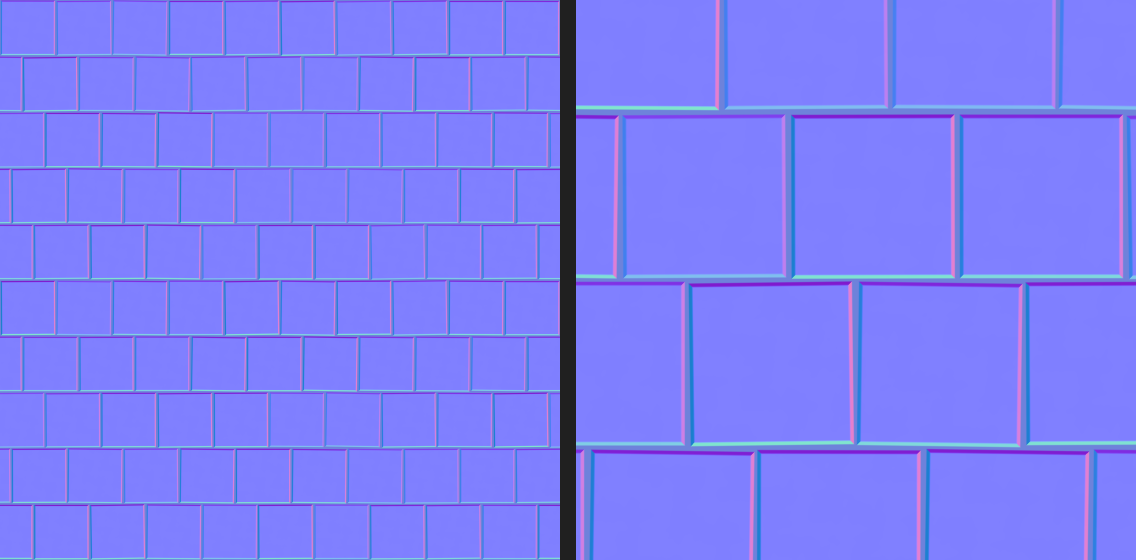
Left: the whole. Right: its middle third, enlarged.
Give the GLSL for this texture map, as a WebGL 1 fragment shader.

```glsl
precision highp float;
uniform vec2 u_resolution;

const float TILES = 10.0;
const float TAU = 6.2831853;

float hash(vec2 id, float seed) {
  return fract(sin(dot(id, vec2(12.99, 78.23)) + seed * 37.7) * 4375.85);
}

// Faint surface grain; whole frequencies keep it periodic
vec2 grainSlope(vec2 uv) {
  vec2 slope = vec2(0.0);
  for (int i = 1; i <= 3; i++) {
    float k = float(i);
    vec2 freq = vec2(17.0 * k + 4.0, 23.0 * k - 9.0);
    float bend = sin(TAU * dot(uv, freq.yx * vec2(1.0, -1.0)) + k);
    slope += cos(TAU * dot(uv, freq) + 1.5 * bend) * vec2(0.6, 0.8) / k;
  }
  return slope * 0.004;
}

vec3 tileNormalColor(vec2 uv) {
  // Each row steps sideways by two fifths of a tile
  vec2 grid = uv * TILES;
  float row = floor(grid.y);
  grid.x -= 0.4 * (TILES - 1.0 - row);
  vec2 id = mod(vec2(floor(grid.x), row), TILES);

  // Small shift, turn and size change per tile
  vec2 p = fract(grid) - 0.5;
  p -= (vec2(hash(id, 1.0), hash(id, 2.0)) - 0.5) * 0.008;
  float turn = (hash(id, 3.0) - 0.5) * 0.032;
  p += turn * vec2(-p.y, p.x);
  vec2 halfSize = 0.483 + 0.005 * vec2(hash(id, 4.0), hash(id, 5.0));

  // Distance inwards from the nearest side, and that side's direction
  vec2 d = abs(p) - halfSize;
  float inside = -max(d.x, d.y);
  vec2 outward = d.x > d.y ? vec2(sign(p.x), 0.0) : vec2(0.0, -sign(p.y));

  // Bevel steepness differs between tiles
  float steepness = mix(0.5, 1.35, pow(hash(id, 6.0), 1.4));
  float bevel = 1.0 - smoothstep(0.014, 0.027, inside);
  vec2 slope = outward * bevel * steepness + grainSlope(uv);
  vec3 face = normalize(vec3(slope, 1.0)) * 0.5 + 0.5;

  // Recessed joint between tiles
  vec3 joint = vec3(0.43, 0.51, 0.86);
  return mix(joint, face, smoothstep(-0.004, 0.004, inside));
}

void main() {
  // Average a 4 by 4 grid of samples to smooth the thin edges
  vec3 color = vec3(0.0);
  for (int y = 0; y < 4; y++) {
    for (int x = 0; x < 4; x++) {
      vec2 offset = (vec2(float(x), float(y)) + 0.5) / 4.0 - 0.5;
      color += tileNormalColor((gl_FragCoord.xy + offset) / u_resolution);
    }
  }
  gl_FragColor = vec4(color / 16.0, 1.0);
}
```
